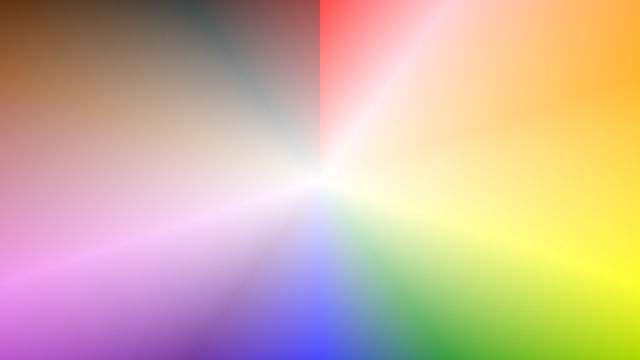
Reproduce this background procedurally as a WebGL 1 fragment shader.

```glsl
precision highp float;
// A colour wheel swept clockwise from straight up, in ten equal sectors that
// blend between eleven stops and meet in a hard seam above the centre.
// An elliptical white glow covers the hub and fades out at the corners.

uniform vec2 u_resolution;

#define RED     vec3(1.0, 0.0, 0.0)
#define PINK    vec3(1.0, 0.753, 0.796)
#define ORANGE  vec3(1.0, 0.647, 0.0)
#define YELLOW  vec3(1.0, 1.0, 0.0)
#define GREEN   vec3(0.0, 0.502, 0.0)
#define BLUE    vec3(0.0, 0.0, 1.0)
#define INDIGO  vec3(0.294, 0.0, 0.51)
#define VIOLET  vec3(0.933, 0.51, 0.933)
#define BROWN   vec3(0.545, 0.271, 0.075)
#define SOOT    vec3(0.0, 0.03, 0.035)
#define MAROON  vec3(0.502, 0.0, 0.0)
#define GLOW_RADIUS 1.41421

const float TAU = 6.28318;
const float SECTORS = 10.0;

// Fades to the next stop while s passes through its sector
vec3 blendSector(vec3 from, vec3 to, float s, float sector) {
  return mix(from, to, clamp(s - sector, 0.0, 1.0));
}

// Wheel colour for s from 0 to SECTORS
vec3 wheelColor(float s) {
  vec3 c = blendSector(RED, PINK, s, 0.0);
  c = blendSector(c, ORANGE, s, 1.0);
  c = blendSector(c, YELLOW, s, 2.0);
  c = blendSector(c, GREEN, s, 3.0);
  c = blendSector(c, BLUE, s, 4.0);
  c = blendSector(c, INDIGO, s, 5.0);
  c = blendSector(c, VIOLET, s, 6.0);
  c = blendSector(c, BROWN, s, 7.0);
  c = blendSector(c, SOOT, s, 8.0);
  return blendSector(c, MAROON, s, 9.0);
}

void main() {
  // Centred coordinates: square units for angles, -1 to 1 box for the glow
  vec2 box = 2.0 * gl_FragCoord.xy / u_resolution - 1.0;
  vec2 p = box * vec2(u_resolution.x / u_resolution.y, 1.0);
  float pixel = 2.0 / u_resolution.y;

  // Clockwise sweep; the tiny offset keeps the angle defined at the hub
  float turn = fract(atan(p.x, p.y + 1e-5) / TAU + 1.0);
  vec3 color = wheelColor(turn * SECTORS);

  // Smooth the seam over one pixel
  if (p.y > 0.0 && abs(p.x) < 0.5 * pixel) {
    color = mix(MAROON, RED, p.x / pixel + 0.5);
  }

  // White elliptical glow
  float glow = 1.0 - clamp(length(box) / GLOW_RADIUS, 0.0, 1.0);
  gl_FragColor = vec4(mix(color, vec3(1.0), glow), 1.0);
}
```
